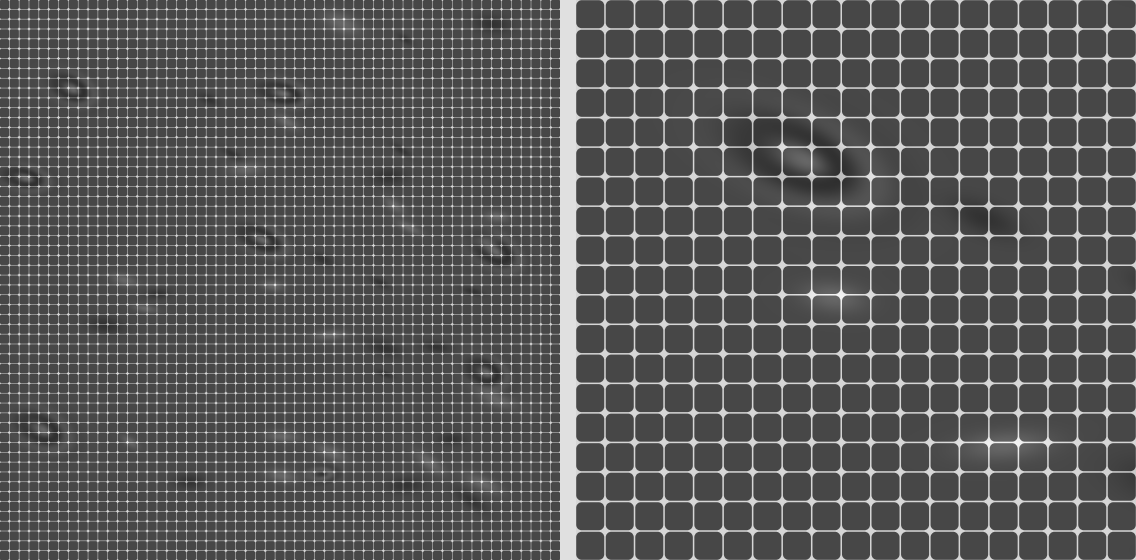
Left, the full canvas; right, a detail of the centre.
A WebGL 1 fragment shader for this pattern:

```glsl
precision highp float;

uniform vec2 u_resolution;

#define CELLS 56.889
#define GAP 0.051
#define CORNER_RADIUS 0.19
#define TILE_COLOR vec3(0.28)
#define GROUT_COLOR vec3(0.84)
#define BLOTCHES 44
#define BLOTCH_STRENGTH 0.12
#define RIPPLE_SHARE 0.2

float hash(vec2 p) {
  return fract(sin(dot(p, vec2(127.1, 311.7))) * 43758.55);
}

// Coverage of a rounded tile at an offset from its centre
float tileCoverage(vec2 offset, float pixel) {
  vec2 q = abs(offset) - (0.5 - 0.5 * GAP - CORNER_RADIUS);
  float d = length(max(q, 0.0)) + min(max(q.x, q.y), 0.0) - CORNER_RADIUS;
  return clamp(0.5 - d / pixel, 0.0, 1.0);
}

// Grout is what the four nearest tiles leave uncovered
float groutCoverage(vec2 uv, float pixel) {
  vec2 near = abs(fract((uv - 0.5) * CELLS + 0.5) - 0.5);
  vec2 far = 1.0 - near;
  float tiles = tileCoverage(near, pixel) + tileCoverage(far, pixel)
    + tileCoverage(vec2(far.x, near.y), pixel)
    + tileCoverage(vec2(near.x, far.y), pixel);
  return clamp(1.0 - tiles, 0.0, 1.0);
}

// Scattered soft smudges, some of them rippled, leaning down to the right
float blotches(vec2 uv) {
  float sum = 0.0;
  for (int i = 0; i < BLOTCHES; i++) {
    float id = float(i) + 1.0;
    vec2 centre = vec2(hash(vec2(id, 1.3)), hash(vec2(id, 2.7)));
    centre = mix(vec2(0.04, 0.1), vec2(0.92, 0.96), centre);

    float rippled = step(hash(vec2(id, 3.1)), RIPPLE_SHARE);
    float reach = mix(0.02, 0.05, hash(vec2(id, 4.9))) * (1.0 + 0.5 * rippled);
    float flatness = mix(0.3, 0.5, hash(vec2(id, 5.3))) + 0.15 * rippled;
    float tilt = mix(-0.7, 0.1, hash(vec2(id, 6.1)));

    vec2 d = uv - centre;
    float c = cos(tilt);
    float s = sin(tilt);
    vec2 q = vec2(c * d.x + s * d.y, (c * d.y - s * d.x) / flatness) / reach;
    float r = length(q);

    float tone = hash(vec2(id, 7.7)) < 0.65 ? 1.0 : -0.7;
    float wave = mix(1.0, cos(7.0 * r + 2.0 * q.x), rippled);
    sum += tone * wave * exp(-2.0 * r * r);
  }
  return clamp(sum, -1.0, 1.5);
}

void main() {
  vec2 uv = gl_FragCoord.xy / u_resolution;
  float pixel = CELLS / min(u_resolution.x, u_resolution.y);

  vec3 color = mix(TILE_COLOR, GROUT_COLOR, groutCoverage(uv, pixel));
  color += BLOTCH_STRENGTH * blotches(uv);
  gl_FragColor = vec4(clamp(color, 0.0, 1.0), 1.0);
}
```
